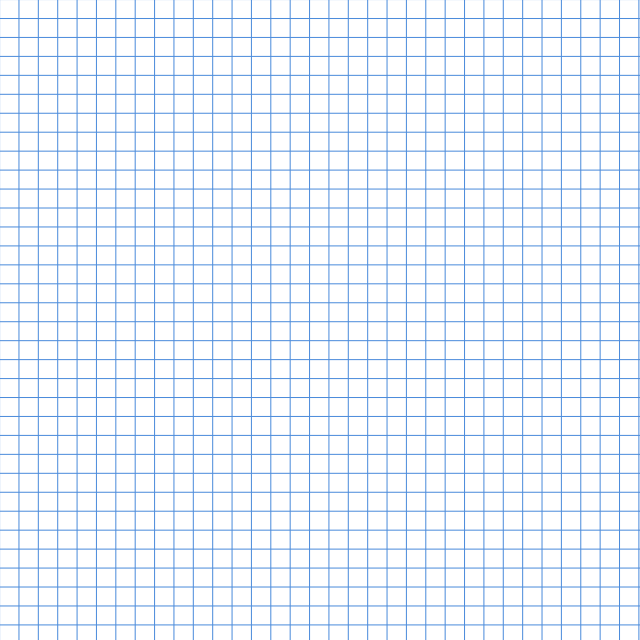
Give the GLSL for this pattern, as a WebGL 1 fragment shader.

```glsl
precision highp float;

uniform vec2 u_resolution;

const vec3 PAPER = vec3(1.0);
const vec3 INK = vec3(0.30, 0.55, 0.86);
const vec2 PITCH = vec2(0.03027, 0.02961);        // cell size
const vec2 FIRST_LINE = vec2(0.02962, 0.02357);   // offset from lower left
const float LINE_WIDTH = 0.0016;

// Distance to the nearest line of each evenly spaced family
vec2 lineDistance(vec2 p, vec2 first, vec2 pitch) {
  vec2 cell = (p - first) / pitch;
  return abs(fract(cell + 0.5) - 0.5) * pitch;
}

// Share of a pixel covered by a line, as an exact box filter
vec2 lineCoverage(vec2 dist, float width, vec2 pixel) {
  vec2 overlap = 0.5 * (pixel + width) - dist;
  return clamp(overlap, vec2(0.0), min(pixel, vec2(width))) / pixel;
}

void main() {
  vec2 pixel = 1.0 / u_resolution;
  vec2 uv = gl_FragCoord.xy * pixel;

  vec2 dist = lineDistance(uv, FIRST_LINE, PITCH);
  vec2 coverage = lineCoverage(dist, LINE_WIDTH, pixel);

  // Union of both families, so crossings do not darken
  float ink = 1.0 - (1.0 - coverage.x) * (1.0 - coverage.y);
  gl_FragColor = vec4(mix(PAPER, INK, ink), 1.0);
}
```
